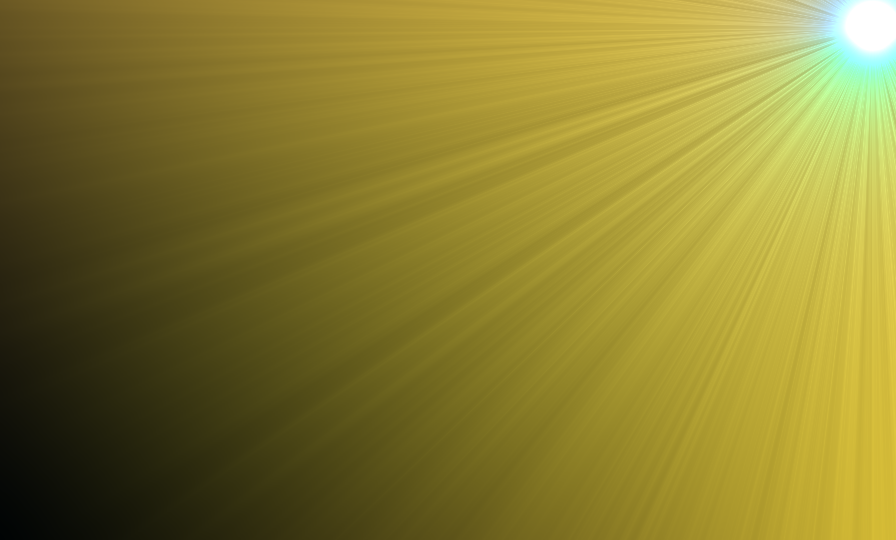
Give the GLSL for this background, as a WebGL 1 fragment shader.

```glsl
precision highp float;
// Golden light rays fanning out from a prismatic star in the upper right corner.

uniform vec2 u_resolution;

const vec2 STAR_POS = vec2(0.974, 0.948);
const vec3 SHADOW = vec3(0.0, 0.012, 0.015);
const vec3 BROWN = vec3(0.405, 0.335, 0.135);
const vec3 GOLD = vec3(0.84, 0.735, 0.20);
const vec3 OCHRE = vec3(0.82, 0.70, 0.25);

vec2 randomGradient(vec2 cell) {
  float h = fract(sin(dot(cell, vec2(127.1, 311.7))) * 43758.55);
  return vec2(cos(6.2832 * h), sin(6.2832 * h));
}

float gradientNoise(vec2 p) {
  vec2 i = floor(p);
  vec2 f = p - i;
  vec2 w = f * f * f * (f * (f * 6.0 - 15.0) + 10.0);
  vec2 e = vec2(1.0, 0.0);
  float a = dot(randomGradient(i), f);
  float b = dot(randomGradient(i + e.xy), f - e.xy);
  float c = dot(randomGradient(i + e.yx), f - e.yx);
  float d = dot(randomGradient(i + e.xx), f - e.xx);
  return mix(mix(a, b, w.x), mix(c, d, w.x), w.y);
}

// Dark lower left, brown upper left, gold along the right
vec3 backdrop(vec2 uv) {
  vec3 lower = mix(SHADOW, GOLD, pow(uv.x, 1.2));
  vec3 upper = mix(BROWN, OCHRE, 1.0 - pow(1.0 - uv.x, 2.0));
  vec3 color = mix(lower, upper, pow(uv.y, 1.25));
  float middle = 16.0 * uv.x * (1.0 - uv.x) * uv.y * (1.0 - uv.y);
  return color + middle * vec3(0.03, 0.045, 0.0);
}

// Noise over direction only, so every streak points at the star
float streaks(vec2 dir, float r, float pixel) {
  float sum = 0.0;
  float freq = 15.0;
  float gain = 0.8;
  for (int i = 0; i < 4; i++) {
    float n = gradientNoise(dir * freq + 17.3 * float(i));
    float ridge = pow(1.0 - min(abs(n) * 1.5, 1.0), 6.0) - 0.25;
    float resolved = smoothstep(0.8, 3.0, r / (freq * pixel));
    float reach = exp(-r * float(i) * 0.4);
    sum += gain * resolved * reach * (0.4 * n + 0.45 * ridge);
    freq *= 1.9;
    gain *= 0.95;
  }
  return sum;
}

// Lemon glow below, violet fringe above, cyan ring and white core
vec3 starGlow(vec2 dir, float r, float rays) {
  float down = smoothstep(-0.1, 0.8, -dir.y);
  float shimmer = 1.0 + 0.6 * rays;
  vec3 lemon = vec3(0.06, 0.27, 0.48) * exp(-r / 0.24) * mix(0.4, 1.0, down);
  vec3 green = vec3(-0.35, 0.30, 0.0) * exp(-r / 0.10) * down;
  vec3 violet = vec3(0.0, 0.05, 0.75) * exp(-r / 0.10) * (1.0 - down);
  vec3 cyan = vec3(-0.75, 0.25, 1.1) * exp(-r / 0.05);
  vec3 core = vec3(1.9) * exp(-pow(r / 0.041, 2.0));
  return (lemon + green + violet + cyan) * shimmer + core;
}

void main() {
  vec2 uv = gl_FragCoord.xy / u_resolution;
  float aspect = u_resolution.x / u_resolution.y;
  vec2 offset = (uv - STAR_POS) * vec2(aspect, 1.0);
  float r = max(length(offset), 0.0001);
  vec2 dir = offset / r;

  float rays = streaks(dir, r, 1.0 / u_resolution.y);
  float strength = 0.10 + 0.15 * exp(-r * 2.5);
  vec3 color = backdrop(uv) * (1.0 + strength * rays);
  color += starGlow(dir, r, rays);

  gl_FragColor = vec4(clamp(color, 0.0, 1.0), 1.0);
}
```
